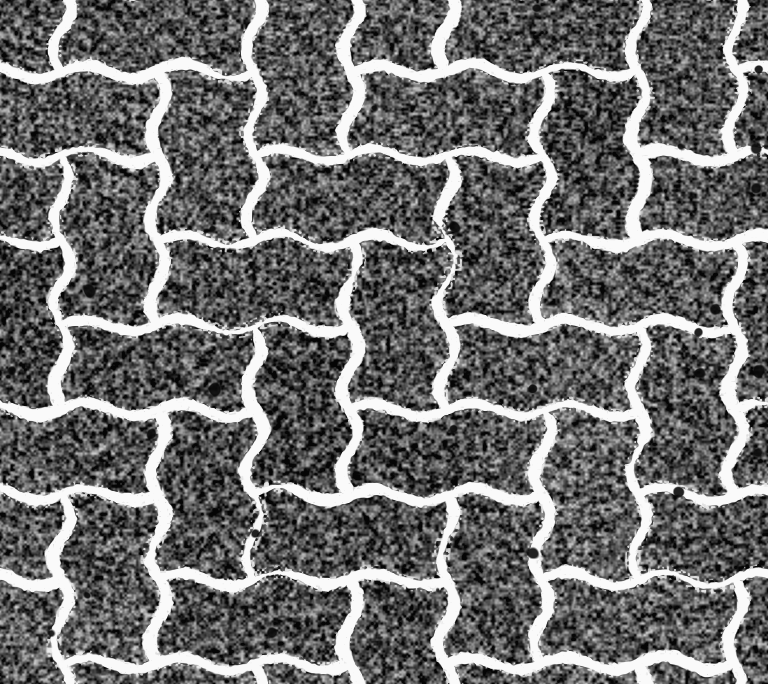
Reproduce this texture procedurally as a Shadertoy shader.

```glsl
const float TAU = 6.28319;
const vec2 GRID = vec2(7.99, 8.08);        // half-block cells across the canvas
const vec2 GRID_SHIFT = vec2(0.645, 0.841);
const vec2 WAVE = vec2(0.082, 0.076);      // sideways swing of the joints
const vec3 JOINT_COLOR = vec3(0.98);
const vec3 PIT_COLOR = vec3(0.03);

float hash(vec2 p) {
    return fract(sin(dot(p, vec2(127.1, 311.7))) * 43758.5);
}

float valueNoise(vec2 p) {
    vec2 i = floor(p), f = fract(p);
    f = f * f * (3.0 - 2.0 * f);
    float low = mix(hash(i), hash(i + vec2(1, 0)), f.x);
    float high = mix(hash(i + vec2(0, 1)), hash(i + vec2(1, 1)), f.x);
    return mix(low, high, f.y);
}

// Bends straight grid lines into interlocking waves
vec2 waveGrid(vec2 p, vec2 swing) {
    return p + swing * vec2(-1, 1) * sin(TAU * p.yx);
}

// Distance to the nearest herringbone joint, in cells
float jointDistance(vec2 p) {
    vec2 cell = floor(p), line = floor(p + 0.5);
    vec2 d = abs(p - line);
    if (mod(line.x + cell.y, 4.0) < 0.5) d.x = 1.0;
    if (abs(mod(cell.x + line.y, 4.0) - 2.0) < 0.5) d.y = 1.0;
    return min(d.x, d.y);
}

// One random number shared by both halves of a block
float blockTone(vec2 p) {
    vec2 cell = floor(p);
    float part = mod(cell.x + cell.y, 4.0);
    if (part < 0.5) cell.x -= 1.0;
    else if (abs(part - 2.0) < 0.5) cell.y -= 1.0;
    return hash(cell + 17.0);
}

// Sparse rough holes, 1 inside and 0 outside
float pits(vec2 p, float density, float rough) {
    vec2 id = floor(p);
    vec2 center = 0.35 + 0.3 * vec2(hash(id + 3.1), hash(id + 8.7));
    float radius = mix(0.12, 0.3, hash(id + 5.3));
    float d = length(fract(p) - center) + 0.25 * (rough - 0.5);
    return step(1.0 - density, hash(id)) * (1.0 - smoothstep(radius - 0.06, radius + 0.06, d));
}

// Mottled mineral grain around a base tone
float stoneTone(float coarse, float fine, float base) {
    float grain = 0.62 * coarse + 0.38 * fine - 0.5;
    return clamp(base + 1.05 * grain, 0.02, 0.8);
}

void mainImage(out vec4 fragColor, in vec2 fragCoord) {
    vec2 uv = fragCoord / iResolution.xy;
    vec2 pos = fragCoord / iResolution.x;
    float pixel = GRID.x / iResolution.x;

    // Noise layers, from grain to broad wear
    float coarse = valueNoise(pos * 190.0);
    float fine = valueNoise(pos * 330.0 + 41.0);
    float ragged = valueNoise(pos * 75.0 + 13.0);
    float wear = valueNoise(pos * 17.0 + 29.0);
    float broad = valueNoise(pos * 4.0 + 7.0);

    // Block layout, with rows counted from the top
    vec2 p = vec2(uv.x, 1.0 - uv.y) * GRID - GRID_SHIFT;
    vec2 wobble = vec2(valueNoise(pos * 24.0), valueNoise(pos * 24.0 + 57.0)) - 0.5;
    p = waveGrid(p, WAVE) + 0.04 * wobble;
    float d = jointDistance(p);

    // Stone blocks
    float base = 0.31 + 0.05 * (blockTone(p) - 0.5) + 0.09 * (broad - 0.5);
    vec3 color = vec3(stoneTone(coarse, fine, base));

    // Speckled dust beside the joint, then its solid core
    float dust = 1.0 - smoothstep(0.07, 0.1, d + 0.03 * (ragged - 0.5));
    color = mix(color, JOINT_COLOR, dust * smoothstep(0.48, 0.75, fine) * 0.75);
    float halfWidth = 0.061 + 0.035 * (wear - 0.5) - 0.022 * smoothstep(0.35, 0.1, wear);
    float edge = d + 0.028 * (ragged - 0.5) + 0.03 * (coarse - 0.5);
    float core = 1.0 - smoothstep(halfWidth - pixel, halfWidth + pixel, edge);
    float speck = smoothstep(0.8, 0.95, fine) * smoothstep(0.01, 0.05, d);
    color = mix(color, JOINT_COLOR, core * (1.0 - 0.7 * speck));

    // Dark chips
    color = mix(color, PIT_COLOR, 0.9 * pits(pos * 38.0, 0.025, ragged));

    fragColor = vec4(color, 1.0);
}
```
